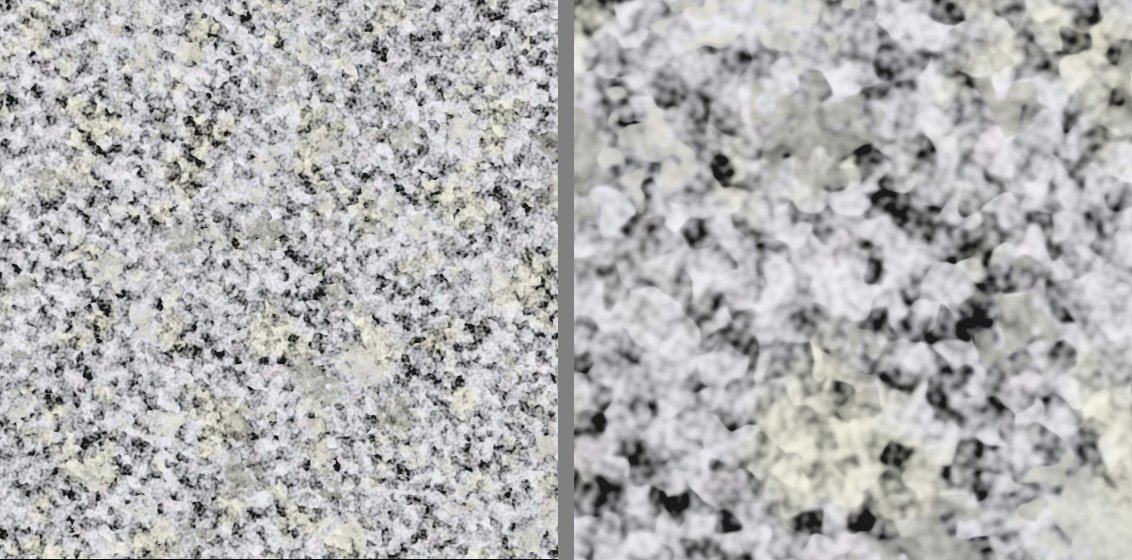
Left: the whole. Right: its middle third, enlarged.
Reproduce this texture procedurally as a WebGL 1 fragment shader.

```glsl
precision highp float;
// Polished pale granite: soft-edged Voronoi grains of random tone, clustered
// and roughened by gradient noise, with larger crystals and faint warm tints.
// A tone curve turns the roughly normal mineral field into grey levels.

uniform vec2 u_resolution;

// Feature frequencies, per canvas height
const float GRAIN_FREQ = 84.0;
const float CLUSTER_FREQ = 40.0;
const float FINE_FREQ = 150.0;
const float BROAD_FREQ = 9.0;
const float CRYSTAL_FREQ = 15.0;
const float TINT_FREQ = 11.0;

// Strength of each layer
const float GRAIN_GAIN = 3.2;
const float CLUSTER_GAIN = 2.1;
const float FINE_GAIN = 1.8;
const float BROAD_GAIN = 0.9;
const float GRAIN_WARP = 0.8;
const float GRAIN_SHARPNESS = 7.5;
const float CRYSTAL_SHARE = 0.27;

// Tone curve: white level minus an exponential falloff
const float WHITE_LEVEL = 0.98;
const float TONE_DEPTH = 0.235;
const float TONE_RATE = 0.6;
const float BLACK_LEVEL = 0.10;

// Tints multiply the grey level
const vec3 COOL_TINT = vec3(0.990, 1.000, 1.020);
const vec3 CREAM_TINT = vec3(1.020, 1.012, 0.945);
const vec3 PINK_TINT = vec3(1.018, 0.985, 1.012);
const vec3 EDGE_COLOR = vec3(0.05);
const float EDGE_HEIGHT = 0.002;

float hash(vec2 p) {
  return fract(sin(dot(p, vec2(127.1, 311.7))) * 43758.5453);
}

vec2 hash2(vec2 p) {
  return vec2(hash(p), hash(p + 47.3));
}

float cornerSlope(vec2 cell, vec2 offset) {
  float angle = 6.28319 * hash(cell);
  return dot(vec2(cos(angle), sin(angle)), offset);
}

// Gradient noise, centred on zero
float noise(vec2 p) {
  vec2 i = floor(p);
  vec2 f = fract(p);
  vec2 s = f * f * f * (f * (f * 6.0 - 15.0) + 10.0);
  vec2 e = vec2(1.0, 0.0);
  float low = mix(cornerSlope(i, f), cornerSlope(i + e.xy, f - e.xy), s.x);
  float high = mix(cornerSlope(i + e.yx, f - e.yx), cornerSlope(i + e.xx, f - e.xx), s.x);
  return mix(low, high, s.y);
}

vec2 rotate(vec2 p, float angle) {
  float c = cos(angle);
  float s = sin(angle);
  return vec2(c * p.x - s * p.y, s * p.x + c * p.y);
}

// Random tone per grain, blended softly across the borders
float grainTone(vec2 p) {
  vec2 cell = floor(p);
  float total = 0.0;
  float weights = 0.0;
  for (int y = -1; y <= 1; y++) {
    for (int x = -1; x <= 1; x++) {
      vec2 id = cell + vec2(float(x), float(y));
      vec2 d = id + hash2(id) - p;
      float w = exp(-GRAIN_SHARPNESS * dot(d, d));
      total += w * (hash(id + 91.7) - 0.5);
      weights += w;
    }
  }
  return total / weights;
}

// Scattered large crystals: x is coverage, y picks pale or smoky
vec2 crystals(vec2 p) {
  vec2 cell = floor(p);
  vec2 best = vec2(0.0);
  for (int y = -1; y <= 1; y++) {
    for (int x = -1; x <= 1; x++) {
      vec2 id = cell + vec2(float(x), float(y));
      float radius = mix(0.18, 0.5, hash(id + 13.1));
      float d = length(id + hash2(id + 5.9) - p);
      float cover = 1.0 - smoothstep(radius * 0.65, radius * 1.1, d);
      cover *= step(hash(id + 29.3), CRYSTAL_SHARE);
      if (cover > best.x) best = vec2(cover, hash(id + 71.9));
    }
  }
  return best;
}

void main() {
  vec2 uv = gl_FragCoord.xy / u_resolution.y;
  vec2 q = rotate(uv, 0.5) + 3.0;

  // Mineral field
  vec2 warp = vec2(noise(q * 70.0), noise(q * 70.0 + 31.0));
  float mineral = GRAIN_GAIN * grainTone(q * GRAIN_FREQ + GRAIN_WARP * warp);
  mineral += CLUSTER_GAIN * noise(rotate(uv, 1.1) * CLUSTER_FREQ + 17.0);
  mineral += FINE_GAIN * noise(rotate(uv, 2.0) * FINE_FREQ + 53.0);
  mineral += BROAD_GAIN * noise(q * BROAD_FREQ + 7.0);

  // Pale and smoky crystals calm the speckle
  vec2 crystal = crystals(q * CRYSTAL_FREQ + 0.7 * warp);
  float smoky = step(0.55, crystal.y);
  mineral = mix(mineral, mix(0.9, -0.55, smoky), 0.6 * crystal.x);

  // Grey level and tint
  float grey = max(WHITE_LEVEL - TONE_DEPTH * exp(-TONE_RATE * mineral), BLACK_LEVEL);
  float cream = smoothstep(0.02, 0.42, noise(q * TINT_FREQ + 83.0) + 0.4 * noise(q * 33.0));
  cream = max(cream, 0.6 * crystal.x);
  float pink = smoothstep(0.1, 0.45, noise(q * 24.0 + 61.0));
  vec3 tint = mix(mix(COOL_TINT, PINK_TINT, 0.7 * pink), CREAM_TINT, cream);
  vec3 color = grey * tint;

  // Thin dark line along the bottom of the slab
  color = mix(EDGE_COLOR, color, smoothstep(0.5 * EDGE_HEIGHT, 1.4 * EDGE_HEIGHT, uv.y));
  gl_FragColor = vec4(color, 1.0);
}
```
